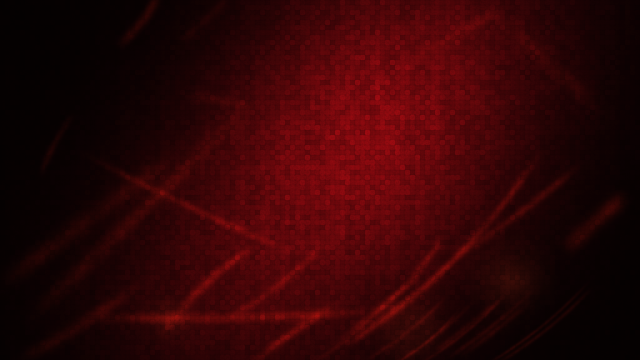
Reproduce this background procedurally as a WebGL 1 fragment shader.

```glsl
precision highp float;

uniform vec2 u_resolution;

// Lengths are in canvas heights
const vec3 BASE_COLOR = vec3(0.018, 0.003, 0.004);
const vec3 GLOW_COLOR = vec3(0.475, 0.030, 0.048);
const vec3 STREAK_COLOR = vec3(0.300, 0.035, 0.018);
const vec3 EMBER_COLOR = vec3(0.170, 0.045, 0.020);
const vec2 GLOW_CENTER = vec2(1.02, 0.62);
const vec2 GLOW_AXIS = vec2(0.6, 0.8);
const vec2 GLOW_RADII = vec2(0.57, 0.385);
const float TILES = 72.0;
const float TILE_CONTRAST = 0.26;
const float COLUMN_CONTRAST = 0.14;
const float GRAIN = 0.10;
const int HAIRS = 12;

float hash(vec2 p) {
  return fract(sin(dot(p, vec2(127.1, 311.7))) * 43758.5453);
}

float noise(vec2 p) {
  vec2 i = floor(p), f = fract(p);
  f = f * f * (3.0 - 2.0 * f);
  return mix(mix(hash(i), hash(i + vec2(1.0, 0.0)), f.x),
             mix(hash(i + vec2(0.0, 1.0)), hash(i + 1.0), f.x), f.y);
}

float spot(vec2 p, vec2 center, float radius) {
  vec2 d = (p - center) / radius;
  return exp(-dot(d, d));
}

// Soft stroke from a to b, bowed sideways and faded at both ends
float streak(vec2 p, vec2 a, vec2 b, float bend, float width) {
  vec2 axis = b - a;
  float len = length(axis);
  axis /= len;
  vec2 q = p - a;
  float t = dot(q, axis) / len;
  float side = dot(q, vec2(-axis.y, axis.x)) - bend * 4.0 * t * (1.0 - t);
  float ends = smoothstep(0.0, 0.3, t) * smoothstep(1.0, 0.75, t);
  return ends * exp(-side * side / (width * width));
}

// Rounded mosaic cells with random brightness and a fine rim
float mosaic(vec2 p) {
  vec2 cell = floor(p * TILES);
  vec2 f = abs(fract(p * TILES) - 0.5);
  float pixel = TILES / u_resolution.y;
  float corner = length(max(f - 0.25, 0.0)) - 0.2;
  float seam = smoothstep(-0.5 * pixel, 0.5 * pixel, corner);
  float rim = smoothstep(0.22, 0.0, abs(corner + 0.1));
  float shade = hash(cell) - 0.5;
  float column = noise(vec2(p.x * TILES * 0.7, p.y * 5.0)) - 0.5;
  return 1.0 + TILE_CONTRAST * shade + COLUMN_CONTRAST * column
       + 0.14 * rim * step(0.7, hash(cell + 31.0)) - 0.16 * seam;
}

float leftStreaks(vec2 p) {
  float s = 0.34 * streak(p, vec2(0.05, 0.08), vec2(0.73, 0.74), 0.0, 0.022);
  s += 0.28 * streak(p, vec2(-0.05, 0.17), vec2(0.53, 0.60), 0.0, 0.025);
  s += 0.38 * streak(p, vec2(0.20, 0.59), vec2(0.86, 0.28), -0.01, 0.010);
  s += 0.60 * streak(p, vec2(0.43, 0.04), vec2(0.73, 0.33), 0.025, 0.012);
  s += 0.65 * streak(p, vec2(0.22, 0.12), vec2(1.09, 0.14), -0.012, 0.013);
  s += 0.42 * streak(p, vec2(0.58, 0.09), vec2(0.92, 0.34), -0.02, 0.011);
  s += 0.55 * streak(p, vec2(0.68, -0.03), vec2(0.96, 0.17), 0.01, 0.012);
  s += 0.32 * streak(p, vec2(0.02, -0.02), vec2(0.40, 0.22), -0.01, 0.017);
  s += 0.25 * streak(p, vec2(0.11, 0.50), vec2(0.21, 0.69), 0.01, 0.009);
  s += 0.18 * streak(p, vec2(0.50, 0.74), vec2(0.72, 0.70), 0.0, 0.012);
  s += 0.35 * streak(p, vec2(0.32, 0.86), vec2(0.45, 1.03), -0.01, 0.013);
  s += 0.20 * streak(p, vec2(0.49, 0.87), vec2(0.65, 1.02), 0.0, 0.012);
  return s;
}

float rightStreaks(vec2 p) {
  float s = 0.65 * streak(p, vec2(0.91, 0.01), vec2(1.52, 0.61), -0.055, 0.010);
  s += 0.50 * streak(p, vec2(0.97, 0.08), vec2(1.24, 0.36), -0.025, 0.010);
  s += 0.50 * streak(p, vec2(1.24, 0.27), vec2(1.62, 0.55), -0.01, 0.011);
  s += 0.50 * streak(p, vec2(1.55, 0.29), vec2(1.75, 0.47), 0.0, 0.022);
  s += 0.22 * streak(p, vec2(1.12, 0.82), vec2(1.42, 0.99), 0.0, 0.016);
  s += 0.18 * streak(p, vec2(1.36, 0.98), vec2(1.70, 0.66), 0.0, 0.022);
  // Fan of fine hairs
  for (int i = 0; i < HAIRS; i++) {
    float k = float(i);
    float r = hash(vec2(k, 4.0));
    vec2 root = vec2(0.86 + 0.045 * k, -0.04 + 0.08 * r);
    vec2 tip = root + vec2(0.28, 0.22) * (0.7 + 0.6 * hash(vec2(k, 9.0)));
    s += 0.26 * streak(p, root, tip, 0.03 * (r - 0.7), 0.004 + 0.007 * r);
  }
  return s;
}

void main() {
  vec2 p = gl_FragCoord.xy / u_resolution.y;
  vec2 q = p - GLOW_CENTER;

  // Tilted central glow
  vec2 e = vec2(dot(q, GLOW_AXIS), dot(q, vec2(GLOW_AXIS.y, -GLOW_AXIS.x)));
  e /= GLOW_RADII;
  vec3 color = BASE_COLOR + GLOW_COLOR * exp(-dot(e, e));
  color += GLOW_COLOR * 0.17 * spot(p, vec2(0.55, 0.14), 0.34);

  // Streaks and embers
  float wisps = 0.65 + 0.6 * noise(p * 14.0);
  color += STREAK_COLOR * wisps * (leftStreaks(p) + rightStreaks(p));
  float embers = 0.7 * spot(p, vec2(1.42, 0.23), 0.075)
               + 0.6 * spot(p, vec2(1.14, 0.08), 0.07)
               + 0.5 * spot(p, vec2(0.48, 0.12), 0.05);
  color += EMBER_COLOR * wisps * embers;

  // Mosaic and grain
  float grain = noise(p * 288.0) - 0.5;
  color *= mosaic(p) * (1.0 + GRAIN * grain);
  gl_FragColor = vec4(color, 1.0);
}
```
